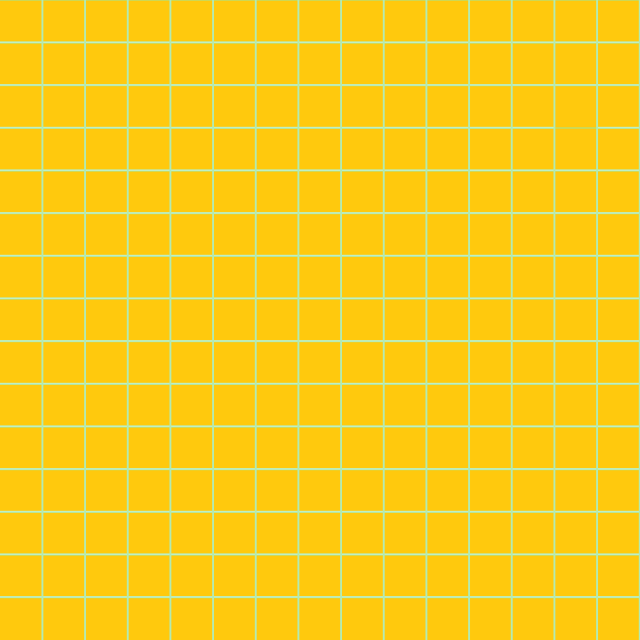
This pattern is drawn by a WebGL 2 fragment shader. Its source:

```glsl
#version 300 es
precision highp float;
// Yellow square tiles, 15 across and 15 down, parted by thin mint grout.
// Each grout line is a box-filtered band around the nearest whole number
// in tile units: a green base with a paler mint highlight laid over it.

uniform vec2 u_resolution;
out vec4 fragColor;

// Antialiased coverage of a band with the given half width.
float band(float offset, float halfWidth, float pixel) {
    float low = max(offset - 0.5 * pixel, -halfWidth);
    float high = min(offset + 0.5 * pixel, halfWidth);
    return clamp((high - low) / pixel, 0.0, 1.0);
}

void main() {
    vec2 tile = 15.0 * gl_FragCoord.xy / u_resolution;
    vec2 pixel = 15.0 / u_resolution;

    // Signed offset from the nearest line, and the index of that line
    vec2 line = floor(tile + 0.5);
    vec2 offset = tile - line + vec2(0.006, -0.006);

    // The left and bottom borders stay bare
    vec2 drawn = step(0.5, line);

    // One worn segment, and the top border, show only the green base
    bool worn = line.y == 12.0 && floor(tile.x) == 13.0;
    float highlight = (worn || line.y > 14.5) ? 0.0 : 1.0;

    vec3 yellow = vec3(1.0, 0.79, 0.05);
    vec3 green = vec3(0.69, 0.88, 0.50);
    vec3 paleMint = vec3(0.74, 0.94, 0.78);
    vec3 mint = vec3(0.70, 0.92, 0.70);

    // Horizontal grout: green base with the highlight along its upper part
    float base = band(offset.y + 0.006, 0.021, pixel.y) * drawn.y;
    float shine = band(offset.y - 0.003, 0.019, pixel.y) * drawn.y;
    vec3 color = mix(yellow, green, base * mix(0.7, 1.0, highlight));
    color = mix(color, paleMint, shine * highlight);

    // Vertical grout: one even mint band
    color = mix(color, mint, band(offset.x, 0.022, pixel.x) * drawn.x);

    fragColor = vec4(color, 1.0);
}
```
